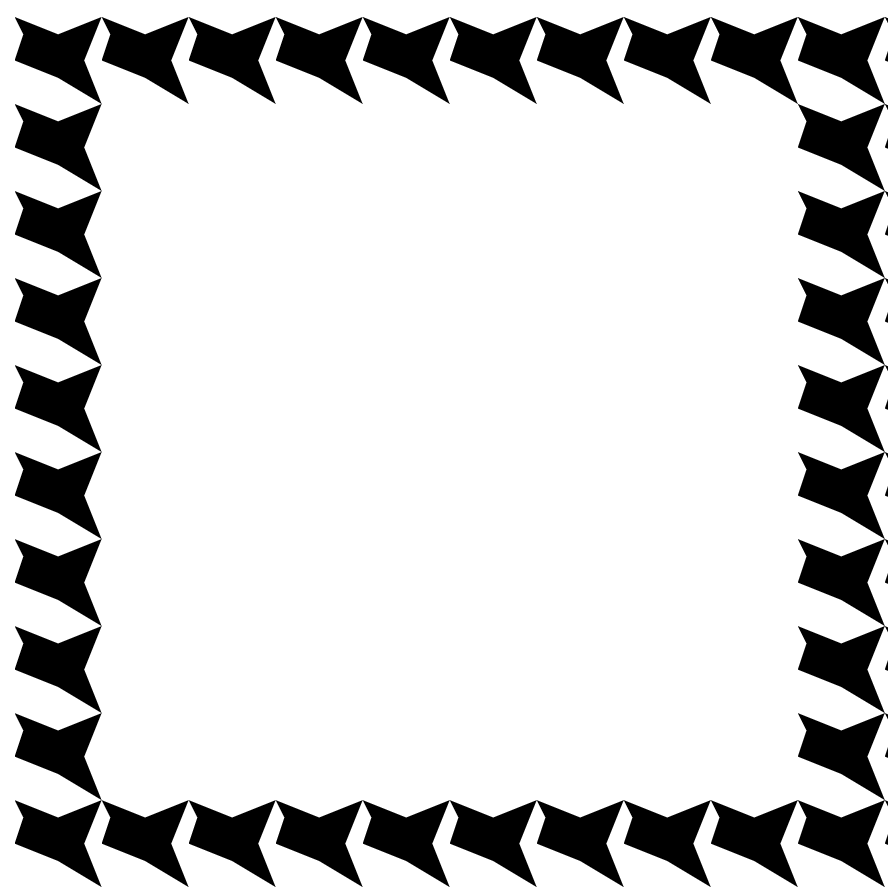
This pattern is drawn by a Shadertoy shader. Its source:

```glsl
// A square frame of repeated black four-pointed darts on white.

// Signed distance to one dart in a unit cell, y pointing down.
float dartDistance(vec2 p) {
    vec2 corners[8] = vec2[8](
        vec2(0.0, 0.0), vec2(0.5, 0.2), vec2(1.0, 0.0), vec2(0.8, 0.5),
        vec2(1.0, 1.0), vec2(0.5, 0.7), vec2(0.0, 0.5), vec2(0.1, 0.2));
    float nearest = 10.0;
    float side = 1.0;
    for (int i = 0; i < 8; i++) {
        vec2 a = corners[i];
        vec2 b = corners[(i + 7) % 8];
        vec2 edge = b - a;
        vec2 w = p - a;
        vec2 gap = w - edge * clamp(dot(w, edge) / dot(edge, edge), 0.0, 1.0);
        nearest = min(nearest, dot(gap, gap));
        // Each crossed edge flips inside and outside.
        bvec3 crossing = bvec3(p.y >= a.y, p.y < b.y, edge.x * w.y > edge.y * w.x);
        if (all(crossing) || all(not(crossing))) side = -side;
    }
    return side * sqrt(nearest);
}

void mainImage(out vec4 fragColor, in vec2 fragCoord) {
    // Square grid measured from the top left of the frame.
    float cellSize = 0.09712;
    vec2 p = fragCoord / iResolution.y;
    vec2 grid = vec2(p.x - 0.0163, 0.9811 - p.y) / cellSize;
    vec2 cell = floor(grid);

    // Keep the outer ring, plus the sliver of a column past the right side.
    bool inside = cell.x >= 0.0 && cell.y >= 0.0 && cell.y <= 9.0;
    bool border = cell.x < 1.0 || cell.x > 8.0 || cell.y < 1.0 || cell.y > 8.0;

    float ink = 0.0;
    if (inside && border) {
        float pixel = 1.0 / (iResolution.y * cellSize);
        ink = clamp(0.5 - dartDistance(fract(grid)) / pixel, 0.0, 1.0);
    }
    fragColor = vec4(vec3(1.0 - ink), 1.0);
}
```
